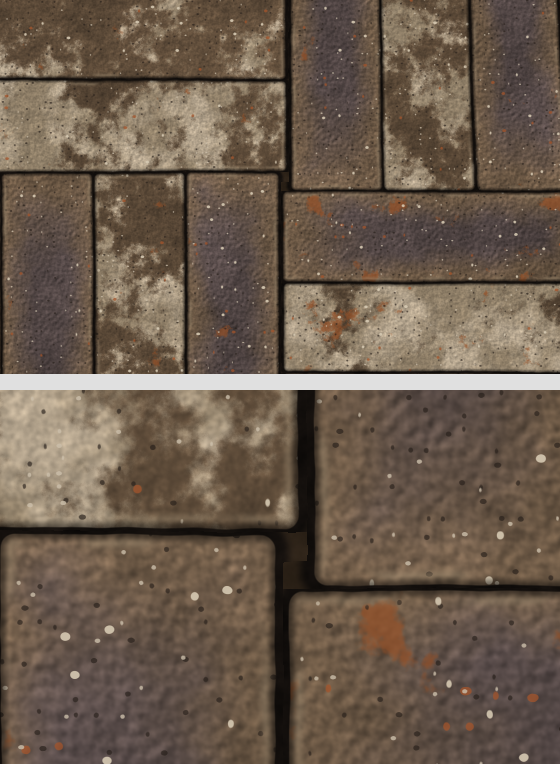
Top: the whole. Bottom: its middle third, enlarged.
Reproduce this texture procedurally as a WebGL 2 fragment shader.

```glsl
#version 300 es
// Basket-weave paving of worn clay bricks: dark fired ones and lime-stained brown ones.
precision highp float;
uniform vec2 u_resolution;
out vec4 fragColor;

vec2 hash2(vec2 c) {
  vec3 q = fract(c.xyx * vec3(.1031, .1030, .0973));
  q += dot(q, q.yzx + 33.33);
  return fract((q.xx + q.yz) * q.zy);
}

// Gradient noise, roughly -0.7 to 0.7
float noise(vec2 p) {
  vec2 i = floor(p), f = fract(p), u = f * f * f * (f * (f * 6. - 15.) + 10.);
  vec2 e = vec2(1, 0);
  float a = dot(hash2(i) * 2. - 1., f);
  float b = dot(hash2(i + e) * 2. - 1., f - e);
  float c = dot(hash2(i + e.yx) * 2. - 1., f - e.yx);
  float d = dot(hash2(i + 1.) * 2. - 1., f - 1.);
  return 1.4 * mix(mix(a, b, u.x), mix(c, d, u.x), u.y);
}

float fbm(vec2 p) {
  float sum = 0., amp = .5;
  for (int i = 0; i < 6; i++) {
    sum += amp * noise(p);
    p = mat2(1.6, 1.2, -1.2, 1.6) * p + 7.3;
    amp *= .58;
  }
  return sum;
}

// Scattered irregular dots, at most one per grid cell
float specks(vec2 p, float scale, float chance, float size) {
  vec2 cell = floor(p * scale), pick = hash2(cell + 57.);
  vec2 d = fract(p * scale) - mix(vec2(.3), vec2(.7), hash2(cell));
  d.y *= .6 + .8 * pick.y;
  float r = size * (.4 + .6 * pick.y), soft = .8 * scale / u_resolution.y;
  float edge = length(d) + .1 * size * noise(p * scale * 6.);
  return step(pick.x, chance) * (1. - smoothstep(r - soft, r + soft, edge));
}

float sdBox(vec2 p, vec2 halfSize, float radius) {
  vec2 d = abs(p) - halfSize + radius;
  return length(max(d, 0.)) + min(max(d.x, d.y), 0.) - radius;
}

void main() {
  vec2 p = gl_FragCoord.xy / u_resolution.y;
  vec2 w = p + .004 * vec2(noise(p * 3.), noise(p * 3. + 40.))
             + .0015 * vec2(noise(p * 35.), noise(p * 35. + 9.));

  // Four blocks meet in an offset pinwheel
  float side = step(mix(.751, .772, step(.513, w.y)), w.x);
  float top = step(mix(.539, .488, side), w.y);
  vec2 corner = vec2(mix(mix(.747, .767, top), mix(.754, .776, top), side),
                     mix(.539, .488, side));
  vec2 d = (w - corner) * (vec2(side, top) * 2. - 1.);
  bool upright = side == top;
  float across = upright ? d.x : d.y, along = upright ? d.y : d.x;
  across *= 1. + .07 * along * side * top;

  // Bricks within a block
  float pitch = side > top ? .2425 : .248;
  float index = max(floor(across / pitch), 0.);
  vec2 local = vec2(across - (index + .5) * pitch, along - .4);
  vec2 id = vec2(index + 4. * side, top + 3.), seed = hash2(id * 7.1) * 30.;
  float gap = .002 + .003 * hash2(id + 3.).x;
  float dist = sdBox(local, vec2(pitch * .5, .4) - gap, .012);
  vec2 q = p + seed;

  float cloud = fbm(q * 4.), fine = fbm(q * 26.);
  float relief = noise(q * 95.) - noise(q * 95. + vec2(.35, -.4));
  bool stained = index == 1. || (!upright && side == 0.);

  // Fired bricks: violet-grey core, tan ends and edges
  float core = smoothstep(.0, .09, -dist + .08 * cloud) * smoothstep(-.05, .28, along + .2 * cloud);
  vec3 fired = mix(vec3(.44, .36, .28), vec3(.315, .27, .265), core);
  fired *= 1. + .35 * cloud + .25 * fine;

  // Stained bricks: brown body under ragged lime crust
  vec3 brown = vec3(.385, .31, .235) * (1. + .5 * cloud + .3 * fine);
  float bias = upright ? .04 : side > .5 ? .24 : .07 - .17 * index + .3 * (along - .4);
  float crust = smoothstep(-.09, .17, cloud + .4 * fine + bias);
  vec3 lime = mix(vec3(.56, .50, .41), vec3(.73, .67, .58), smoothstep(-.2, .3, fbm(q * 7. + 5.)));
  vec3 crusted = mix(brown, lime * (1. + .25 * fine), crust * .92);
  vec3 color = stained ? crusted : fired;
  color *= 1. + (stained ? .13 : .22) * relief + .12 * noise(q * 190.);

  // Rust patches, pits and mineral grains
  float rust = smoothstep(.2, .34, fbm(q * 9. + 17.) - (side > top ? 0. : .15));
  color = mix(color, vec3(.58, .31, .15), .7 * rust);
  color = mix(color, vec3(.15, .12, .10), .65 * specks(q, 62., .2, .2));
  color = mix(color, vec3(.64, .33, .17), .75 * specks(q + 3., 38., .035, .2));
  color = mix(color, vec3(.80, .75, .67), .8 * specks(q + 6., 75., .06, .2));
  color = mix(color, vec3(.84, .79, .70), .9 * specks(q + 9., 27., .11, .14));

  // Chipped pale rim, then shade falling into the joint
  float rim = exp(-pow((dist + .008) / .005, 2.)) * smoothstep(-.15, .25, noise(q * 14.));
  color = mix(color, vec3(.60, .53, .43), .4 * rim);
  color *= mix(.55, 1., smoothstep(.0, .009, -dist));
  vec3 joint = vec3(.07, .055, .045) * (1. + fine);
  joint += vec3(.10, .075, .045) * smoothstep(.006, .018, dist);
  float soft = 1. / u_resolution.y;
  color = mix(color, joint, smoothstep(-soft, soft, dist));
  fragColor = vec4(clamp(color, 0., 1.), 1.);
}
```
